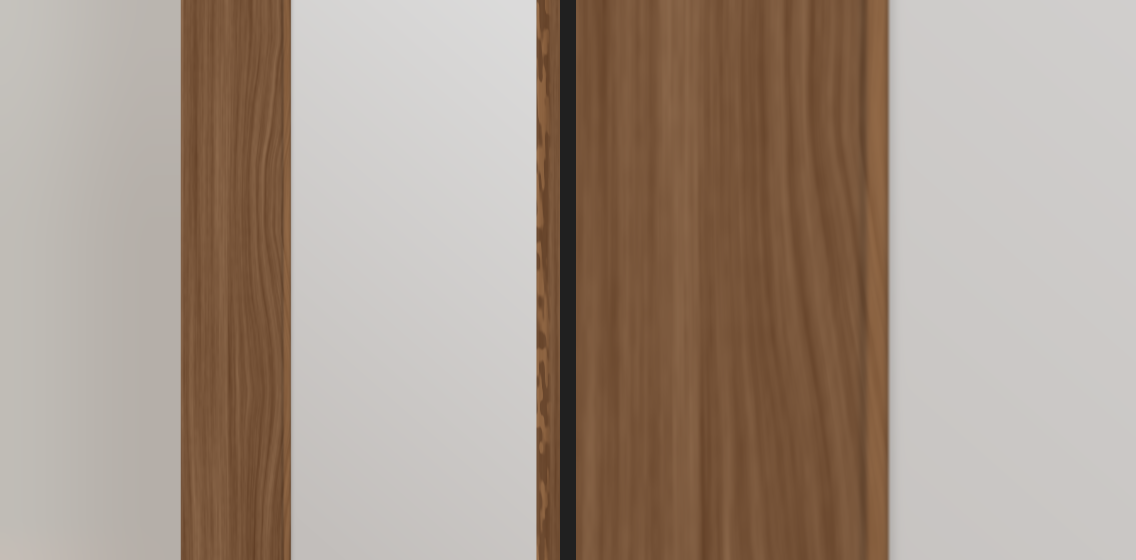
Left: the whole. Right: its middle third, enlarged.
Write a three.js fragment shader that draws this texture.

```glsl
// Upright walnut slats in front of smooth, softly lit grey panels.
// Slats repeat across at a fixed pitch; their grain is stretched noise and
// bent growth rings, seeded per slat. Panels are plain light gradients.
varying vec2 vUv;

const float PITCH = 0.635;       // distance between slats
const float FIRST = 0.323;       // left side of the first full slat
const float SLAT_WIDTH = 0.1965;
const float SOFT = 0.0016;       // edge smoothing

const vec3 WOOD_DARK = vec3(0.375, 0.240, 0.142);
const vec3 WOOD_LIGHT = vec3(0.565, 0.425, 0.308);
const vec3 WOOD_GOLD = vec3(0.610, 0.430, 0.275);

float hash(vec2 p) {
  vec3 q = fract(vec3(p.xyx) * 0.1031);
  q += dot(q, q.yzx + 33.33);
  return fract((q.x + q.y) * q.z);
}

float noise(vec2 p) {
  vec2 i = floor(p);
  vec2 f = fract(p);
  f = f * f * (3.0 - 2.0 * f);
  float low = mix(hash(i), hash(i + vec2(1.0, 0.0)), f.x);
  float high = mix(hash(i + vec2(0.0, 1.0)), hash(i + 1.0), f.x);
  return mix(low, high, f.y);
}

float fbm(vec2 p) {
  float sum = 0.0;
  float amp = 0.5;
  for (int i = 0; i < 4; i++) {
    sum += amp * noise(p);
    p = p * 2.03 + 17.0;
    amp *= 0.5;
  }
  return sum / 0.9375;
}

// Soft band of the given half width around a centre
float band(float x, float centre, float halfWidth) {
  float d = (x - centre) / halfWidth;
  return exp(-d * d);
}

// Wood colour; p.x is measured from the slat's left side
vec3 walnut(vec2 p, float seed) {
  vec2 s = p + vec2(seed * 3.7, seed * 5.3);
  float figured = smoothstep(0.065, 0.15, p.x);

  // Grain lines wander gently, more so in the figured right half
  float sway = (noise(vec2(s.x * 5.0, s.y * 3.2)) - 0.5) * mix(0.008, 0.045, figured);
  float ripple = (noise(vec2(s.x * 30.0, s.y * 17.0)) - 0.5) * 0.005 * figured;
  float across = s.x + sway + ripple;

  float broad = fbm(vec2(across * 38.0, s.y * 1.3));
  float streak = fbm(vec2(across * 135.0, s.y * 2.6 + 8.0));
  float fibre = noise(vec2(across * 420.0, s.y * 15.0));
  float fleck = noise(vec2(s.x * 330.0, s.y * 75.0));
  float ring = 0.5 + 0.5 * sin(across * 400.0 + 5.0 * noise(vec2(across * 28.0, s.y * 2.0)));

  float tone = 0.47 + 0.50 * (broad - 0.5) + 0.62 * (streak - 0.5);
  tone += 0.16 * (fibre - 0.5) + 0.10 * (fleck - 0.5);
  tone -= 0.20 * (pow(ring, 3.0) - 0.3) * mix(0.35, 1.0, figured);

  // Pale sapwood streaks run the full height
  float drift = 0.003 * (noise(vec2(seed, p.y * 3.0)) - 0.5);
  tone += 0.22 * band(p.x + drift, 0.074, 0.010);
  tone += 0.14 * band(p.x + drift, 0.083, 0.002);
  vec3 wood = mix(WOOD_DARK, WOOD_LIGHT, clamp(tone, 0.0, 1.0));

  // Later slats show coarser, golden flecks along the left side
  float coarse = smoothstep(0.4, 0.75, noise(vec2(s.x * 190.0 + s.y * 9.0, s.y * 42.0)));
  float rough = step(0.5, seed) * (1.0 - smoothstep(0.012, 0.030, p.x));
  wood = mix(wood, mix(WOOD_DARK, WOOD_GOLD, coarse), rough * 0.6);

  // Lit lip on the right, with a dark groove beside it
  float lip = smoothstep(0.182, 0.186, p.x);
  wood = mix(wood, WOOD_GOLD, lip * (0.20 + 0.45 * streak));
  wood *= 1.0 - 0.13 * band(p.x, 0.181, 0.0025);

  // Thin worn line on the left, dark turn on the right
  wood += 0.045 * band(p.x, 0.003, 0.0018);
  return wood * (1.0 - 0.18 * band(p.x, SLAT_WIDTH, 0.0025));
}

// Shaded panel left of the first slat
vec3 dimPanel(vec2 uv) {
  float across = clamp(uv.x / FIRST, 0.0, 1.0);
  vec3 c = mix(vec3(0.752, 0.738, 0.715), vec3(0.710, 0.687, 0.663), smoothstep(0.0, 0.85, across));
  c += vec3(0.020, 0.023, 0.025) * smoothstep(0.55, 1.0, uv.y);
  return c + vec3(0.020, 0.004, 0.0) * (1.0 - smoothstep(0.0, 0.08, uv.y)) * (1.0 - across);
}

// Bright panel, lit from the upper right
vec3 brightPanel(vec2 uv, float x) {
  float across = clamp((x - SLAT_WIDTH) / (PITCH - SLAT_WIDTH), 0.0, 1.0);
  float light = clamp(0.78 * uv.y + 0.30 * across - 0.04, 0.0, 1.0);
  vec3 c = mix(vec3(0.760, 0.744, 0.732), vec3(0.858, 0.856, 0.854), light);
  return c * (1.0 - 0.09 * band(x, SLAT_WIDTH, 0.0045));
}

void main() {
  // Cells are centred on the slats so both sides blend smoothly
  float x = vUv.x - FIRST;
  float index = floor((x - 0.5 * SLAT_WIDTH) / PITCH + 0.5);
  float local = x - index * PITCH;

  float beyond = step(0.5 * SLAT_WIDTH, x);
  vec3 color = mix(dimPanel(vUv), brightPanel(vUv, x), beyond);

  float side = abs(local - 0.5 * SLAT_WIDTH) - 0.5 * SLAT_WIDTH;
  float slat = 1.0 - smoothstep(-SOFT, SOFT, side);
  color = mix(color, walnut(vec2(local, vUv.y), index), slat);

  gl_FragColor = vec4(color, 1.0);
}
```
